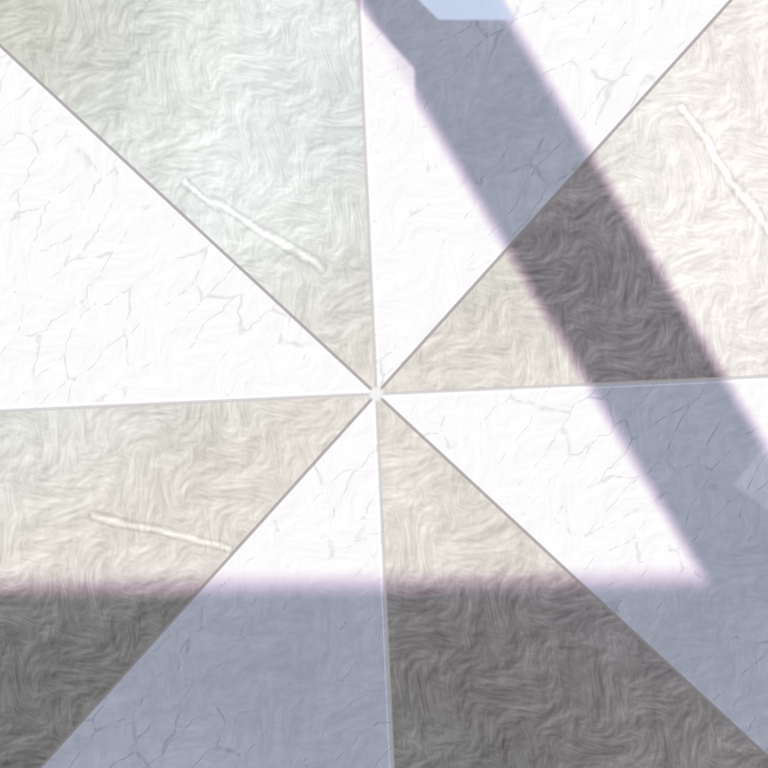
This texture is drawn by a three.js fragment shader. Its source:

```glsl
// Eight-part marble pinwheel floor in sunlight, crossed by soft shadows.
varying vec2 vUv;

const float PI = 3.14159265;
const vec2 CENTER = vec2(0.490, 0.487);
const float TURN = 0.0454;         // rotation of the pinwheel
const float SKEW = 0.007;          // perspective lean of the diagonals
const float SEAM_WIDTH = 0.0022;
const float BAND_SLOPE = 0.6;      // diagonal shadow: x + slope * y
const vec2 BAND = vec2(1.066, 1.248);
const float BAND_BLUR = 0.015;
const float LOW_EDGE = 0.237;      // top of the lower shadow
const float LOW_BLUR = 0.024;

const vec3 WHITE_SUN = vec3(0.995, 0.99, 0.995);
const vec3 WHITE_SHADE = vec3(0.61, 0.63, 0.69);
const vec3 WARM_SUN = vec3(0.885, 0.87, 0.835);
const vec3 COOL_SUN = vec3(0.875, 0.89, 0.88);
const vec3 PALE_SUN = vec3(0.975, 0.955, 0.935);
const vec3 BEIGE_SHADE = vec3(0.50, 0.485, 0.50);
const vec3 DEEP_SHADE = vec3(0.455, 0.452, 0.45);
const vec3 SKY_GLINT = vec3(0.80, 0.85, 0.95);

vec2 hash2(vec2 p) {
  return fract(sin(vec2(dot(p, vec2(127.1, 311.7)), dot(p, vec2(269.5, 183.3)))) * 43758.5);
}

// Nearest and second nearest cell distances
vec2 cellular(vec2 p) {
  vec2 cell = floor(p), f = fract(p), near = vec2(2.0);
  for (int j = -1; j <= 1; j++) {
    for (int i = -1; i <= 1; i++) {
      vec2 g = vec2(float(i), float(j));
      float d = length(g + hash2(cell + g) - f);
      near = d < near.x ? vec2(d, near.x) : vec2(near.x, min(near.y, d));
    }
  }
  return near;
}

// Layered, warped and turned sines, roughly -1 to 1
float mottle(vec2 p) {
  float sum = 0.0, amp = 0.5;
  for (int i = 0; i < 5; i++) {
    p = mat2(0.8, 0.6, -0.6, 0.8) * p * 1.75 + 1.7;
    p += 0.9 * sin(p.yx * 0.7 + 1.0);
    sum += amp * sin(p.x) * cos(p.y);
    amp *= 0.68;
  }
  return sum;
}

float segment(vec2 p, vec2 a, vec2 b) {
  vec2 ab = b - a;
  return length(p - a - ab * clamp(dot(p - a, ab) / dot(ab, ab), 0.0, 1.0));
}

float step2(float edge, float blur, float x) {
  return smoothstep(edge - blur, edge + blur, x);
}

// Sun blocked by the diagonal band and by the lower shadow
float shadow(vec2 p) {
  float u = p.x + BAND_SLOPE * p.y;
  float band = step2(BAND.x, BAND_BLUR, u) * (1.0 - step2(BAND.y, BAND_BLUR, u));
  float notch = (1.0 - step2(0.54, 0.004, p.x)) * (1.0 - step2(1.382, 0.006, p.x + 0.925 * p.y));
  band *= 1.0 - 0.75 * notch;
  float low = 1.0 - step2(LOW_EDGE + 0.012 * p.x * p.x, LOW_BLUR, p.y);
  return 1.0 - (1.0 - band) * (1.0 - low);
}

void main() {
  vec2 p = vUv, q = p - CENTER;

  // Pinwheel: signed distance to the nearest seam, positive in white tiles
  float angle = atan(q.y, q.x) - TURN;
  angle -= SKEW * sin(2.0 * angle);
  float turn = angle / (PI * 0.25);
  float seamId = floor(turn + 0.5);
  float diagonal = mod(seamId, 2.0);
  float dist = length(q) * sin((turn - seamId) * PI * 0.25) * (2.0 * diagonal - 1.0);
  float white = step2(0.0, 0.0015, dist);
  float shade = shadow(p);

  // Stone grain, raised by sampling it twice
  vec2 warp = 0.012 * vec2(mottle(p * 9.0), mottle(p * 9.0 + 5.0));
  float cloud = mottle(p * 7.0 + 3.0);
  float relief = mottle(p * 34.0) - mottle(p * 34.0 + vec2(0.11, -0.13));
  float grain = mottle(p * 75.0 + 9.0);
  vec2 crack = cellular((p + warp) * 13.0);
  float crackle = 1.0 - smoothstep(0.0, 0.07, crack.y - crack.x);
  vec2 slant = mat2(0.77, 0.64, -0.64, 0.77) * (p + warp);
  vec2 streak = cellular(slant * vec2(26.0, 9.0));
  float scratch = (1.0 - smoothstep(0.0, 0.08, streak.y - streak.x)) * smoothstep(-0.2, 0.6, cloud + grain);

  // Beige tiles with pale veins
  vec3 beige = mix(WARM_SUN, COOL_SUN, smoothstep(0.4, 0.75, p.y - 0.5 * p.x + 0.15));
  beige = mix(beige, PALE_SUN, smoothstep(0.72, 0.92, p.x));
  beige += 0.05 * exp(-30.0 * dot(p - vec2(0.28, 0.84), p - vec2(0.28, 0.84)));
  beige -= vec3(0.06, 0.07, 0.10) * exp(-40.0 * dot(p - vec2(0.03, 0.97), p - vec2(0.03, 0.97)));
  vec3 beigeShade = mix(DEEP_SHADE, BEIGE_SHADE, smoothstep(0.1, 0.8, 0.55 * p.x + p.y));
  beige = mix(beige, beigeShade, shade);
  beige += 0.035 * cloud + 0.10 * relief + 0.035 * grain + 0.035 * crackle * cloud;
  vec2 v = p + warp * 0.7;
  float vein = min(segment(v, vec2(0.24, 0.76), vec2(0.42, 0.65)), segment(v, vec2(0.12, 0.33), vec2(0.30, 0.283)));
  vein = min(vein, segment(v, vec2(0.885, 0.857), vec2(1.02, 0.675)));
  beige += (1.0 - shade) * (0.09 * (1.0 - smoothstep(0.0, 0.005, vein)) - 0.07 * (1.0 - step2(0.008, 0.003, vein)) * step2(0.005, 0.002, vein));

  // White tiles with slanted grey scratches
  vec3 pale = mix(WHITE_SUN, WHITE_SHADE, shade);
  pale += mix(0.0, 0.025 * cloud + 0.02 * grain, shade) + 0.03 * relief - 0.075 * scratch;
  pale += 0.05 * shade * step2(1.47, 0.006, p.x + 1.4 * p.y) * step2(0.66, 0.004, p.x - p.y * 0.8);

  vec3 color = mix(beige, pale, white);
  color += vec3(0.03, -0.015, 0.025) * 4.0 * shade * (1.0 - shade);

  // Seams: dark on the diagonals, pale beside a thin line on the axes
  float line = 1.0 - smoothstep(0.4 * SEAM_WIDTH, 1.4 * SEAM_WIDTH, abs(dist));
  vec3 grout = mix(vec3(0.82, 0.80, 0.81), vec3(0.64, 0.61, 0.62), diagonal) * mix(1.0, 0.78, shade);
  color = mix(color, grout, 0.75 * line);
  float rim = 1.0 - smoothstep(0.0, SEAM_WIDTH, abs(dist - 2.2 * SEAM_WIDTH));
  color += 0.07 * rim * (1.0 - diagonal);
  color = mix(color, vec3(0.96), 1.0 - step2(0.009, 0.003, length(q)));

  // Sky light at the top of the band
  float glint = step2(0.974, 0.003, p.y) * step2(1.545, 0.004, p.x + p.y) * (1.0 - step2(1.255, 0.006, p.x + BAND_SLOPE * p.y));
  color = mix(color, SKY_GLINT, 0.9 * glint);
  gl_FragColor = vec4(clamp(color, 0.0, 1.0), 1.0);
}
```
